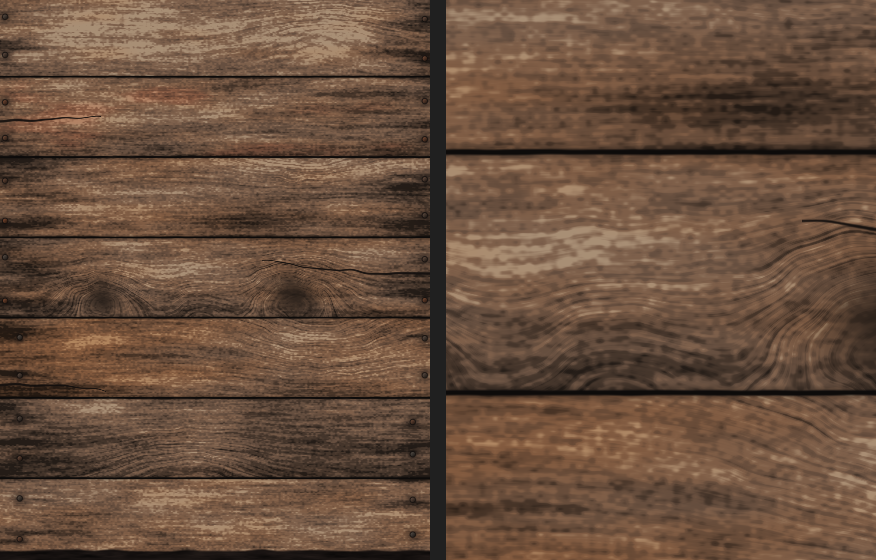
Left, the full canvas; right, a detail of the centre.
Reproduce this texture procedurally as a WebGL 1 fragment shader.

```glsl
precision highp float;
// Seven weathered horizontal wood planks with grain, knots, cracks and rusty nails.
uniform vec2 u_resolution;

const float PITCH = 0.1434;       // plank height, in canvas heights
const float TOP_OFFSET = 0.0064;  // part of the first plank cut off above
const vec3 CHAR = vec3(0.07, 0.055, 0.05);
const vec3 DARK = vec3(0.14, 0.11, 0.09);
const vec3 UMBER = vec3(0.27, 0.21, 0.17);
const vec3 BROWN = vec3(0.40, 0.31, 0.25);
const vec3 TAN = vec3(0.49, 0.375, 0.295);
const vec3 PALE = vec3(0.66, 0.56, 0.46);

float hash(vec2 p) {
  vec3 q = fract(p.xyx * vec3(0.1031, 0.1030, 0.0973));
  q += dot(q, q.yzx + 33.33);
  return fract((q.x + q.y) * q.z);
}

float noise(vec2 p) {
  vec2 i = floor(p), f = fract(p);
  f = f * f * (3.0 - 2.0 * f);
  return mix(mix(hash(i), hash(i + vec2(1.0, 0.0)), f.x),
             mix(hash(i + vec2(0.0, 1.0)), hash(i + vec2(1.0, 1.0)), f.x), f.y);
}

float fbm(vec2 p) {
  float sum = 0.0, amp = 0.533;
  for (int i = 0; i < 4; i++) {
    sum += amp * noise(p);
    p = p * 2.03 + 17.1;
    amp *= 0.5;
  }
  return sum;
}

// Smooth hump that bends the grain into closed rings or arches
float hump(vec2 p, vec2 center, vec2 size) {
  vec2 d = (p - center) / size;
  return exp(-dot(d, d));
}

float isRow(float row, float index) {
  return 1.0 - step(0.5, abs(row - index));
}

// Tapering horizontal split, running from start toward dir
float crack(vec2 p, vec2 start, float dir, float len, float slope) {
  float t = (p.x - start.x) * dir / len;
  float y = start.y + slope * t * t + 0.006 * (noise(vec2(p.x * 35.0, 4.0)) - 0.5);
  float w = 0.0024 * (1.0 - t);
  return (1.0 - smoothstep(w * 0.4, w + 0.0012, abs(p.y - y))) * step(0.0, t) * step(t, 1.0);
}

// x: brightness offset, y: warmth of each plank
vec2 plankLook(float row) {
  vec2 look = vec2(0.0, 0.22);
  look += isRow(row, 0.0) * vec2(0.17, -0.15);
  look += isRow(row, 1.0) * vec2(-0.03, 0.10);
  look += isRow(row, 4.0) * vec2(0.01, 0.30);
  look += isRow(row, 5.0) * vec2(-0.09, -0.30);
  look += isRow(row, 6.0) * vec2(0.09, 0.05);
  return look;
}

vec3 woodRamp(float t) {
  vec3 c = mix(DARK, UMBER, smoothstep(0.02, 0.28, t));
  c = mix(c, BROWN, smoothstep(0.28, 0.50, t));
  c = mix(c, TAN, smoothstep(0.50, 0.67, t));
  return mix(c, PALE, smoothstep(0.67, 0.94, t));
}

// Rusty nail head in a dark stain
vec3 addNail(vec3 base, vec2 d, float rust) {
  float r = length(d);
  vec3 metal = mix(vec3(0.25, 0.23, 0.21), vec3(0.38, 0.22, 0.14), rust);
  metal *= 0.85 - 60.0 * (d.x + d.y);
  vec3 c = mix(base, CHAR, 0.45 * exp(-r * r / 0.00016));
  c = mix(c, CHAR, 0.8 - 0.8 * smoothstep(0.0045, 0.007, r));
  return mix(c, metal, 1.0 - smoothstep(0.003, 0.005, r));
}

void main() {
  vec2 uv = gl_FragCoord.xy / u_resolution;
  float aspect = u_resolution.x / u_resolution.y;
  vec2 p = vec2(uv.x * aspect, 1.0 - uv.y);
  float along = (p.y + TOP_OFFSET) / PITCH;
  float row = floor(along), v = fract(along);
  vec2 q = vec2(uv.x * 0.768, v * PITCH);
  vec2 seed = vec2(q.x + row * 7.37, q.y + row * 3.1);
  vec2 look = plankLook(row);

  // Knots and arched figure: positive bends arch up, negative ones sag
  vec2 w = q + 0.016 * vec2(noise(seed * 38.0), noise(seed * 38.0 + 31.0)) - 0.008;
  vec2 knotA = vec2(0.182, 0.111), knotB = vec2(0.527, 0.105);
  float row3 = isRow(row, 3.0);
  float bend = row3 * (0.105 * hump(w, knotA, vec2(0.062, 0.046))
             + 0.125 * hump(w, knotB, vec2(0.078, 0.052))
             + 0.045 * hump(w, vec2(0.36, 0.13), vec2(0.055, 0.06)));
  bend += isRow(row, 0.0) * 0.040 * hump(w, vec2(0.60, 0.06), vec2(0.14, 0.05));
  bend -= isRow(row, 2.0) * 0.045 * hump(w, vec2(0.54, 0.0), vec2(0.12, 0.05));
  bend -= isRow(row, 4.0) * 0.075 * hump(w, vec2(0.57, 0.0), vec2(0.13, 0.10));
  bend += isRow(row, 5.0) * 0.065 * hump(w, vec2(0.34, PITCH), vec2(0.14, 0.08));

  // Grain follows the bent height
  float h = seed.y + bend + 0.010 * noise(seed * vec2(6.0, 18.0));
  float bands = fbm(vec2(seed.x * 2.2, h * 100.0));
  float fibers = fbm(vec2(seed.x * 20.0, h * 260.0));
  float patches = fbm(seed * vec2(5.0, 19.0));
  float grit = noise(seed * vec2(260.0, 390.0));
  float fleck = noise(seed * vec2(110.0, 230.0) + 7.0);
  float rings = abs(fract(h * 110.0 + 1.2 * bands) - 0.5) * 2.0;
  float figure = smoothstep(0.004, 0.03, abs(bend));
  float tone = 0.615 + look.x + 0.42 * (bands - 0.5) + 0.50 * (fibers - 0.5)
             + 0.72 * (patches - 0.5) + 0.27 * (grit - 0.5) + 0.17 * (fleck - 0.5);
  tone -= 0.15 * smoothstep(0.40, 1.0, rings) * (0.25 + 0.75 * figure);

  // Weathered ends and dark streaks
  float side = min(uv.x, 1.0 - uv.x);
  float ends = 1.0 - smoothstep(0.0, 0.20, side);
  float streak = fbm(seed * vec2(6.0, 60.0) + 50.0);
  tone -= ends * (0.15 + 0.34 * smoothstep(0.42, 0.80, streak));
  tone -= 0.18 * smoothstep(0.58, 0.84, streak);
  tone -= 0.12 * smoothstep(0.65, 1.0, v);

  // Colour with warm stains
  vec3 color = woodRamp(tone);
  float stain = fbm(seed * vec2(6.0, 30.0) + 90.0);
  float leftGlow = isRow(row, 4.0) * (1.0 - smoothstep(0.15, 0.6, uv.x));
  float warmth = clamp(look.y + 1.4 * (stain - 0.5) + 0.5 * leftGlow, 0.0, 1.2);
  color *= mix(vec3(1.0), vec3(1.04, 0.94, 0.83), warmth);
  float redness = isRow(row, 1.0) * smoothstep(0.52, 0.72, stain);
  color *= mix(vec3(1.0), vec3(1.03, 0.95, 0.96), redness);

  // Knot hearts and splits
  float heart = hump(w, knotA, vec2(0.030, 0.028)) + hump(w, knotB, vec2(0.036, 0.030));
  color = mix(color, DARK, row3 * min(0.80 * heart, 0.9));
  float split = row3 * crack(q, vec2(0.768, 0.066), -1.0, 0.30, -0.026);
  split += isRow(row, 4.0) * crack(q, vec2(0.0, 0.119), 1.0, 0.19, 0.012);
  split += isRow(row, 1.0) * crack(q, vec2(0.0, 0.078), 1.0, 0.18, -0.006);
  color = mix(color, CHAR, 0.9 * min(split, 1.0));

  // Nails at both ends of every plank
  for (int i = 0; i < 4; i++) {
    float k = float(i), right = mod(k, 2.0), lower = floor(k / 2.0);
    float inset = mix(0.012, mix(0.046, 0.040, right), step(3.5 + right, row));
    float jitter = hash(vec2(row + 3.0, k + 5.0));
    vec2 at = vec2(mix(inset, 1.0 - inset, right) * 0.768,
                   PITCH * (0.24 + 0.46 * lower + 0.10 * jitter));
    color = addNail(color, q - at, jitter);
  }

  // Seams and the dark bottom edge
  float gap = min(v, 1.0 - v) * PITCH + 0.0005 * (noise(vec2(p.x * 60.0, row)) - 0.5);
  color *= 0.75 + 0.25 * smoothstep(0.001, 0.006, gap);
  color = mix(vec3(0.05, 0.042, 0.04), color, smoothstep(0.0006, 0.0024, gap));
  float rim = smoothstep(0.980, 0.985, p.y + 0.004 * (noise(vec2(p.x * 30.0, 8.0)) - 0.5));
  color = mix(color, CHAR * (0.4 + 1.8 * fbm(p * vec2(25.0, 160.0))), rim);
  gl_FragColor = vec4(color, 1.0);
}
```
